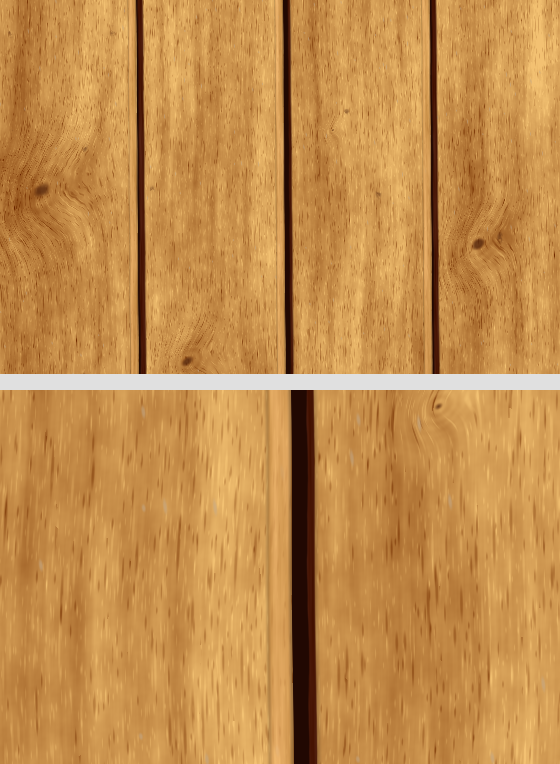
Top: the whole. Bottom: its middle third, enlarged.
Reproduce this texture procedurally as a WebGL 1 fragment shader.

```glsl
precision highp float;
// Four upright varnished planks parted by three dark, slightly leaning gaps.
// Layered sines stretched along the grain give the figure, cellular flecks the
// pores and scratches, and one knot per plank bends the grain around itself.
uniform vec2 u_resolution;

float hash(vec2 c) {
  return fract(sin(dot(c, vec2(41.3, 289.1))) * 4375.5);
}

// Layered, turned and folded sines, roughly -1 to 1
float waves(vec2 q) {
  float sum = 0.0, amp = 0.6;
  for (int i = 0; i < 5; i++) {
    sum += amp * sin(q.x + 1.8 * sin(q.y + float(i)));
    q = mat2(1.5, 1.1, -1.1, 1.5) * q + 3.7;
    amp *= 0.65;
  }
  return sum;
}

// One soft oval per cell, in staggered columns; density is the filled share
float flecks(vec2 q, float density) {
  q.y += 9.0 * hash(vec2(floor(q.x), 5.0));
  vec2 cell = floor(q);
  vec2 centre = 0.35 + 0.3 * vec2(hash(cell), hash(cell + 7.0));
  vec2 radius = vec2(0.28, 0.12 + 0.23 * hash(cell + 11.0));
  float d = length((fract(q) - centre) / radius);
  return step(hash(cell + 3.0), density) * (1.0 - smoothstep(0.2, 1.0, d));
}

void main() {
  vec2 p = gl_FragCoord.xy / u_resolution.y;
  float px = 1.0 / u_resolution.y;

  // Plank index and distance from the left edge of its gap
  float pitch = 0.3926;
  float lean = 0.370 - 0.007 * p.y + 0.0004 * sin(p.y * 23.0);
  float s = (p.x - lean) / pitch;
  float plank = floor(s);
  float across = fract(s) * pitch;
  float seed = plank * 17.3;

  // Knots: bend the grain, darken the wood around, add an eye
  float u = p.x + 0.006 * sin(p.y * 5.0 + plank * 2.0) + 0.002 * sin(p.y * 17.0 + seed);
  float halo = 0.0, eye = 0.0, rings = 0.0;
  for (int i = 0; i < 4; i++) {
    float k = float(i);
    float own = 1.0 - step(0.5, abs(plank + 1.0 - k));
    float size = 0.6 + 0.4 * cos(1.6 * k);
    vec2 centre = vec2(0.11 + 0.39 * k, fract(0.49 - 0.495 * k + 0.038 * k * k));
    vec2 d = mat2(0.8, -0.6, 0.6, 0.8) * (p - centre) / size;
    float r = length(d * vec2(0.85, 1.3)) + 0.008 * waves(p * 16.0 + seed);
    u += own * size * 0.10 * exp(-r * r * 50.0);
    halo += own * size * exp(-r * 8.0);
    rings += own * exp(-r * 15.0) * sin(r * 150.0 + waves(p * 30.0));
    eye += own * (1.0 - smoothstep(0.006, 0.028, r));
  }

  // Figure of the wood: blotches, long bands, streaks, fibre and shimmer
  float tone = 0.78 + 0.04 * sin(plank * 2.3 + 1.0);
  tone += 0.13 * waves(p * vec2(7.0, 4.5) + seed);
  tone += 0.15 * waves(vec2(u * 17.0, p.y * 1.1) + seed);
  tone += 0.12 * waves(vec2(u * 52.0, p.y * 2.0) + seed);
  tone += 0.08 * waves(vec2(u * 130.0, p.y * 7.0) - seed);
  tone += 0.07 * waves(p * vec2(60.0, 45.0) + seed);
  tone -= 0.55 * halo + 0.12 * rings;
  tone -= 0.20 * (1.0 - smoothstep(0.0, 0.22, p.x));

  // Long thin pores in three sizes, denser in some zones, and bright fibres
  float zone = 0.34 + 0.20 * waves(p * vec2(6.0, 4.0) + seed);
  for (int i = 0; i < 3; i++) {
    float k = float(i);
    vec2 scale = vec2(135.0 + 50.0 * k, 9.0 + 9.0 * k);
    vec2 q = vec2(u, p.y) * scale + k * 31.0 + seed;
    tone -= (0.36 - 0.03 * k) * flecks(q, zone);
    tone += 0.16 * flecks(q * 1.2 + 57.0, 0.5);
  }
  tone = clamp(tone, -0.4, 1.2);
  vec3 wood = mix(vec3(0.55, 0.29, 0.08), vec3(0.885, 0.68, 0.385), tone);

  // Eyes, stray dark spots and pale scratches
  float spot = flecks(p * vec2(26.0, 15.0) + seed, 0.025) * smoothstep(-0.4, 0.6, waves(p * 90.0));
  wood = mix(wood, vec3(0.33, 0.15, 0.05), clamp(0.75 * eye + 0.5 * spot, 0.0, 0.85));
  float scratch = flecks(vec2(p.x + 0.12 * p.y, p.y) * vec2(110.0, 34.0), 0.03);
  wood = mix(wood, vec3(0.76, 0.67, 0.56), 0.5 * scratch);

  // Pale rounded edge on the right of each plank, lit along its crest
  float rim = across - (pitch - 0.021);
  float bevel = smoothstep(-px, px, rim);
  vec3 rimColor = vec3(0.84, 0.61, 0.33) + 0.06 * waves(vec2(rim * 160.0, p.y * 9.0) + seed);
  rimColor += 0.07 * (1.0 - smoothstep(0.0, 0.005, abs(rim - 0.006)));
  wood = mix(wood, rimColor, 0.7 * bevel);
  wood *= 1.0 - 0.14 * (1.0 - smoothstep(0.0, 0.003, abs(rim)));
  wood *= 1.0 - 0.25 * smoothstep(0.017, 0.021, rim);

  // Gap: near-black shadow on the left, red-brown side wall on the right
  float width = 0.0205 + 0.0015 * sin(plank * 2.0) - 0.002 * p.y;
  float shade = width * (0.5 + 0.2 * sin(plank * 2.6 - 1.2)) + 0.0008 * waves(vec2(seed, p.y * 18.0));
  vec3 wall = vec3(0.29, 0.095, 0.03) + 0.03 * waves(vec2(across * 300.0, p.y * 9.0));
  vec3 gap = mix(vec3(0.13, 0.03, 0.008), wall, smoothstep(shade - px, shade + px, across));
  wood *= 0.82 + 0.18 * smoothstep(width, width + 0.005, across);
  float onPlank = smoothstep(width - px, width + px, across);
  onPlank = max(onPlank, 1.0 - smoothstep(0.0, px, across));
  gl_FragColor = vec4(mix(gap, wood, onPlank), 1.0);
}
```
